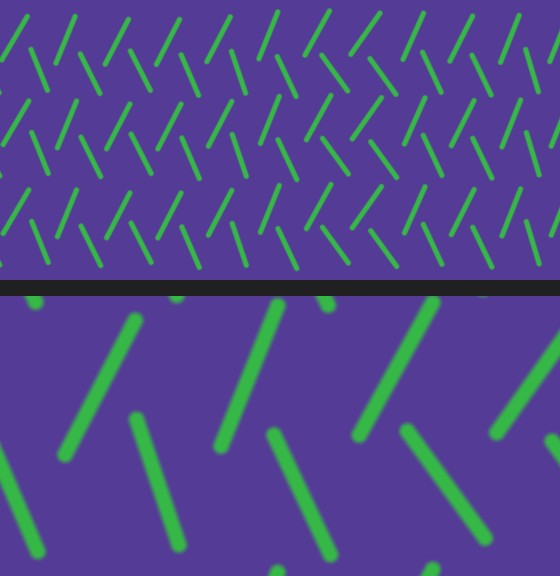
Top: the whole. Bottom: its middle third, enlarged.
A Shadertoy shader for this pattern:

```glsl
// Three rows of slanted, round-ended green strokes on violet, in a loose zigzag.
// Each column holds a rising and a falling stroke, drawn as capsule distances;
// waves along the columns nudge them, and the top row sits slightly lower.

const vec3 GROUND = vec3(0.33, 0.23, 0.59);
const vec3 STROKE = vec3(0.21, 0.72, 0.28);

// Lengths are in units of 1/384 of the canvas height
const float UNITS = 384.0;
const int ROWS = 3;
const int COLUMNS = 12;
const vec2 PITCH = vec2(68.0, 122.0);
const vec2 RISE_START = vec2(24.0, 46.0);
const vec2 FALL_START = vec2(56.0, 92.0);
const float RISE_HALF = 34.6;
const float FALL_HALF = 30.2;
const float RADIUS = 3.5;
const float SOFTNESS = 1.7;
const vec2 TOP_RISE_SHIFT = vec2(-2.0, 6.0);
const vec2 TOP_FALL_SHIFT = vec2(-1.0, 8.0);

// Lean from the vertical in degrees, per column
const float RISE_LEAN[COLUMNS] = float[COLUMNS](
    30.5, 22.3, 27.5, 27.3, 27.6, 22.0, 29.0, 35.3, 24.0, 26.8, 21.7, 22.0);
const float FALL_LEAN[COLUMNS] = float[COLUMNS](
    22.0, 26.5, 27.0, 23.3, 18.7, 25.3, 36.0, 36.0, 25.0, 25.7, 16.8, 30.0);

// Distance to a capsule centred on the origin
float capsule(vec2 p, float leanDegrees, float halfLength) {
    float lean = radians(leanDegrees);
    vec2 axis = vec2(sin(lean), -cos(lean));
    float along = clamp(dot(p, axis), -halfLength, halfLength);
    return length(p - axis * along) - RADIUS;
}

// Column nudges of the rising strokes
vec2 riseNudge(float phase) {
    return vec2(1.5 + 4.6 * sin(phase - 0.89),
                4.2 * cos(phase - 0.58) - 3.2 * cos(2.0 * phase));
}

// Column nudges of the falling strokes; neighbours alternate in height
vec2 fallNudge(float phase) {
    return vec2(-2.6 + 4.2 * sin(phase + 0.34),
                0.5 - 2.2 * cos(phase) - 2.5 * cos(6.0 * phase));
}

float strokes(vec2 p) {
    float nearest = UNITS;
    int here = int(floor(p.x / PITCH.x));
    for (int row = 0; row < ROWS; row++) {
        float top = row == 0 ? 1.0 : 0.0;
        for (int column = here - 1; column <= here + 1; column++) {
            int index = (column + COLUMNS) % COLUMNS;
            float phase = radians(360.0) * float(column) / float(COLUMNS);
            vec2 q = p - PITCH * vec2(column, row);
            vec2 rise = RISE_START + riseNudge(phase) + top * TOP_RISE_SHIFT;
            vec2 fall = FALL_START + fallNudge(phase) + top * TOP_FALL_SHIFT;
            nearest = min(nearest, capsule(q - rise, RISE_LEAN[index], RISE_HALF));
            nearest = min(nearest, capsule(q - fall, -FALL_LEAN[index], FALL_HALF));
        }
    }
    return nearest;
}

void mainImage(out vec4 fragColor, in vec2 fragCoord) {
    float pixel = UNITS / iResolution.y;
    // Rows are counted from the top
    vec2 p = vec2(fragCoord.x, iResolution.y - fragCoord.y) * pixel;
    float edge = max(SOFTNESS, 0.75 * pixel);
    float cover = 1.0 - smoothstep(-edge, edge, strokes(p));
    fragColor = vec4(mix(GROUND, STROKE, cover), 1.0);
}
```
